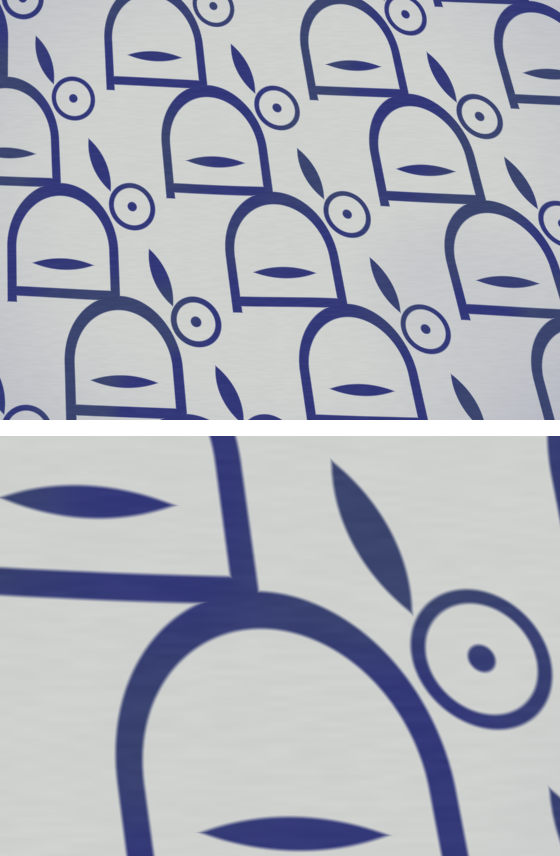
Top: the whole. Bottom: its middle third, enlarged.
Give the GLSL for this pattern, as a Shadertoy shader.

```glsl
// Staggered blue arches, dotted rings and leaves printed on softly shaded white cloth.
#define ROW_PITCH 0.5
#define ROW_SHIFT 0.25
#define ORIGIN vec2(0.78, -0.05)
#define NEAR_SCALE 0.341
#define SCALE_GROWTH 0.1168
#define TILT 0.04
#define SOFTNESS 0.0016
#define CLOTH vec3(0.81, 0.82, 0.81)
#define SHADE vec3(0.72, 0.73, 0.77)
#define INK vec3(0.20, 0.22, 0.47)
#define WORN_INK vec3(0.23, 0.27, 0.43)

float hash(vec2 p) {
    return fract(sin(dot(p, vec2(127.1, 311.7))) * 43758.5453);
}

float noise(vec2 p) {
    vec2 i = floor(p), f = fract(p);
    f = f * f * (3.0 - 2.0 * f);
    return mix(mix(hash(i), hash(i + vec2(1, 0)), f.x),
               mix(hash(i + vec2(0, 1)), hash(i + vec2(1, 1)), f.x), f.y);
}

float box(vec2 p, vec2 halfSize) {
    vec2 d = abs(p) - halfSize;
    return length(max(d, 0.0)) + min(max(d.x, d.y), 0.0);
}

// Pointed lens, long along y
float leaf(vec2 p, float halfWidth, float halfLength) {
    float radius = (halfLength * halfLength + halfWidth * halfWidth) / (2.0 * halfWidth);
    return length(vec2(abs(p.x) + radius - halfWidth, p.y)) - radius;
}

// Elliptic dome continued downward by straight sides
float dome(vec2 p, vec2 radii) {
    p.y = min(p.y, 0.0);
    float k = max(length(p / radii), 0.001);
    return k * (k - 1.0) / max(length(p / (radii * radii)), 0.001);
}

// One repeat: y runs down from the arch apex
float motif(vec2 p, float widen) {
    vec2 a = p - vec2(0.0, 0.3);
    float arch = max(dome(a, vec2(0.253, 0.3)), -dome(a, vec2(0.211, 0.24)));
    arch = max(arch, p.y - 0.55);
    float sill = box(p - vec2(0.0, 0.5), vec2(0.24, 0.022));
    float innerLeaf = leaf((p - vec2(0.0, 0.37)).yx, 0.026, 0.14);

    float fromRing = length(p - vec2(0.33, 0.097));
    float ring = min(abs(fromRing - 0.097) - 0.012, fromRing - 0.022);

    vec2 q = p - vec2(0.19, -0.09);
    q = mat2(0.94, 0.34, -0.34, 0.94) * q;
    float outerLeaf = leaf(q, 0.034, 0.13);

    return min(min(arch, sill), min(innerLeaf, min(ring, outerLeaf))) - widen;
}

void mainImage(out vec4 fragColor, in vec2 fragCoord) {
    // Canvas width is one unit, y points down
    vec2 pos = vec2(fragCoord.x, iResolution.y - fragCoord.y) / iResolution.x;

    // Slight hand-laid bend, tilt and growth toward the bottom
    vec2 bent = pos + 0.006 * (vec2(noise(pos * 5.0), noise(pos * 5.0 + 17.0)) - 0.5);
    bent.y -= TILT * (bent.x - 0.495);
    float scale = NEAR_SCALE + SCALE_GROWTH * bent.y;
    vec2 plane = vec2(bent.x / scale, log(scale / NEAR_SCALE) / SCALE_GROWTH) - ORIGIN;

    // Nearest motif in each neighbouring row
    float dist = 1.0;
    float baseRow = floor(plane.y / ROW_PITCH);
    for (int k = -1; k <= 1; k++) {
        float row = baseRow + float(k);
        vec2 p = plane - vec2(ROW_SHIFT, ROW_PITCH) * row;
        float column = floor(p.x + 0.5);
        p.x -= column;
        float widen = 0.003 * (hash(vec2(column, row)) - 0.5);
        dist = min(dist, motif(p, widen));
    }
    float edge = max(SOFTNESS, 1.0 / iResolution.x);
    float ink = 1.0 - smoothstep(-edge, edge, dist * scale);

    // Cloth: broad folds, darker rim and fine horizontal threads
    float fold = noise(pos * vec2(2.5, 4.0) + 3.0);
    float rim = smoothstep(0.35, 0.75, length((pos - vec2(0.5, 0.36)) * vec2(1.0, 1.15)));
    float shade = clamp(0.35 * smoothstep(0.45, 0.9, fold) + 0.8 * rim, 0.0, 1.0);
    vec3 cloth = mix(CLOTH, SHADE, shade);
    float thread = noise(pos * vec2(60.0, 320.0)) - 0.5;
    cloth += 0.018 * thread;

    // Print: uneven faded dye
    float wear = smoothstep(0.35, 0.75, noise(pos * 7.0 + 9.0));
    vec3 print = mix(INK, WORN_INK, wear) + 0.025 * thread;

    fragColor = vec4(mix(cloth, print, ink), 1.0);
}
```
